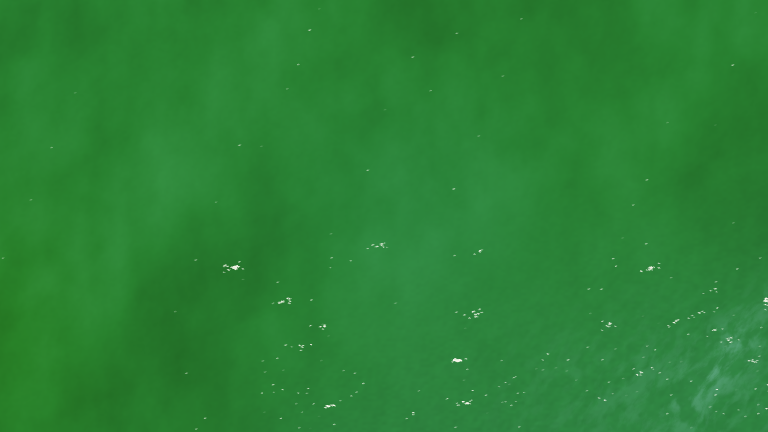
Reproduce this texture procedurally as a Shadertoy shader.

```glsl
// Murky green sea from above, with soft mottling, sparse sun glints and a wisp of foam
const vec3 DEEP = vec3(0.138, 0.445, 0.160);
const vec3 GREEN = vec3(0.158, 0.508, 0.192);
const vec3 PALE = vec3(0.195, 0.552, 0.245);
const vec3 TEAL = vec3(0.185, 0.512, 0.270);
const vec3 FOAM = vec3(0.34, 0.63, 0.47);
const vec3 GLINT = vec3(1.0, 0.98, 0.95);
const float MOTTLE = 0.62;
const float TONE_GAIN = 2.2;
const float RIPPLE = 0.035;
const float CLUSTER_CELL = 0.075;
const float SPECK_CELL = 0.026;
const int FLECKS = 12;

float hash(vec2 p) {
    return fract(sin(dot(p, vec2(127.1, 311.7))) * 43758.5453);
}

vec2 hash2(vec2 p) {
    return vec2(hash(p), hash(p + 37.3));
}

float noise(vec2 p) {
    vec2 i = floor(p), f = fract(p);
    f = f * f * (3.0 - 2.0 * f);
    return mix(mix(hash(i), hash(i + vec2(1, 0)), f.x),
               mix(hash(i + vec2(0, 1)), hash(i + vec2(1, 1)), f.x), f.y);
}

float fbm(vec2 p) {
    float sum = 0.0, amp = 0.5;
    for (int i = 0; i < 5; i++) {
        sum += amp * noise(p);
        p = mat2(1.6, 1.2, -1.2, 1.6) * p + 5.7;
        amp *= 0.5;
    }
    return sum;
}

float blob(vec2 p, vec2 centre, vec2 size) {
    vec2 q = (p - centre) / size;
    return exp(-dot(q, q));
}

// Distance along and across a diagonal that rises to the right
vec2 slanted(vec2 p) {
    return vec2(0.6 * p.x + 0.8 * p.y, 0.8 * p.x - 0.6 * p.y);
}

// Water body: broad diagonal bands, mottling and a teal drift to the lower right
vec3 water(vec2 p) {
    vec2 s = slanted(p);
    float calm = 1.0 - 0.4 * smoothstep(0.5, 1.1, p.x) * (1.0 - smoothstep(0.3, 0.7, p.y));
    float tone = 0.40 * (fbm(s * vec2(2.0, 3.4) + 3.1) - 0.48);
    tone += MOTTLE * calm * (fbm(s * vec2(6.0, 9.0) + 1.7) - 0.48);
    tone += 0.45 * calm * (fbm(p * vec2(18.0, 12.0)) - 0.48);
    tone += 0.20 * (noise(p * vec2(22.0, 4.0)) - 0.5) * calm;
    tone += 0.32 * blob(s, vec2(0.85, -0.03), vec2(0.42, 0.12));
    tone -= 0.40 * blob(s, vec2(0.46, 0.14), vec2(0.40, 0.10));
    tone -= 0.44 * blob(p, vec2(1.76, 0.58), vec2(0.17, 0.30));
    tone -= 0.24 * blob(p, vec2(1.32, 0.92), vec2(0.20, 0.13));
    tone -= 0.24 * blob(p, vec2(0.05, 0.95), vec2(0.25, 0.15));
    tone += 0.16 * blob(p, vec2(0.95, 0.48), vec2(0.32, 0.26));
    tone *= TONE_GAIN;
    vec3 col = mix(GREEN, DEEP, clamp(-tone, 0.0, 1.3));
    col = mix(col, PALE, clamp(tone, 0.0, 1.1));

    float drift = smoothstep(0.0, 0.85, 0.4 * p.x - 1.2 * p.y + 0.20 + 0.12 * fbm(p * 4.0));
    drift *= smoothstep(0.40, 0.80, p.x);
    col = mix(col, TEAL, 0.75 * drift);
    col.b += 0.025 * blob(p, vec2(0.95, 0.50), vec2(0.35, 0.28));
    col.b -= 0.035 * blob(p, vec2(0.0, 0.20), vec2(0.25, 0.35));

    // Fine surface ripples, stronger near the lower right
    float grain = noise(p * vec2(90.0, 150.0)) + noise(s * vec2(60.0, 110.0)) - 1.0;
    return col * (1.0 + RIPPLE * grain * (0.35 + drift));
}

// How likely the surface is to catch the sun
float sunlit(vec2 p) {
    float low = 1.0 - smoothstep(0.02, 0.60, p.y);
    float side = smoothstep(0.40, 0.70, p.x + 0.3 * (0.35 - p.y));
    float path = blob(p, vec2(0.72, 0.20), vec2(0.13, 0.24));
    float corner = blob(p, vec2(1.64, 0.14), vec2(0.26, 0.16));
    return side * (0.40 * low + 0.30 * path + 0.50 * corner) - 0.02;
}

// Soft-edged grain with a ragged outline
float fleck(vec2 d, float size, float tilt, float px) {
    d.y -= tilt * d.x;
    float ragged = 0.5 + noise(d / size * 1.4 + tilt * 40.0);
    float edge = length(d / vec2(1.7, 0.9)) - size * ragged;
    return 1.0 - smoothstep(-0.6 * px, 0.7 * px, edge);
}

// Clusters of bright flecks strung out sideways, thickest at the core
float glints(vec2 p, float px) {
    float light = 0.0;
    vec2 cell = floor(p / CLUSTER_CELL);
    for (int k = 0; k < 9; k++) {
        vec2 id = cell + vec2(k % 3 - 1, k / 3 - 1);
        vec2 centre = (id + hash2(id)) * CLUSTER_CELL;
        if (hash(id + 71.0) > sunlit(centre)) continue;
        float power = pow(hash(id + 19.0), 2.0);
        for (int i = 0; i < FLECKS; i++) {
            vec2 seed = id + float(i) * 13.7 + 5.0;
            if (hash(seed + 3.0) > 0.15 + 0.75 * power) continue;
            vec2 r = hash2(seed) + hash2(seed + 91.0) - 1.0;
            r *= abs(r.x) + 0.3;
            vec2 offset = vec2(r.x * 0.045, r.y * 0.018 + r.x * 0.012);
            float core = 1.0 - 0.7 * smoothstep(0.0, 0.02, length(offset));
            float size = mix(0.0010, 0.0040, power * core * hash(seed + 7.0));
            float shape = fleck(p - centre - offset, size, 0.5 * r.y, px);
            light = max(light, shape * mix(0.35, 1.0, max(core * power, hash(seed + 29.0))));
        }
    }
    return light;
}

// Lone faint specks between the clusters
float specks(vec2 p, float px) {
    vec2 id = floor(p / SPECK_CELL);
    vec2 centre = (id + 0.2 + 0.6 * hash2(id + 8.0)) * SPECK_CELL;
    float present = step(hash(id + 53.0), 0.26 * sunlit(centre) + 0.006);
    return present * 0.7 * hash(id + 2.0) * fleck(p - centre, 0.0013, 0.2, px);
}

// Wispy foam in the lower right corner
float foam(vec2 p) {
    vec2 s = slanted(p) + 0.03 * fbm(p * 12.0);
    float streaks = smoothstep(0.35, 0.75, fbm(s * vec2(26.0, 52.0)));
    float band = blob(s, slanted(vec2(1.70, 0.18)), vec2(0.17, 0.05));
    float haze = blob(p, vec2(1.62, 0.08), vec2(0.38, 0.17));
    return band * (0.12 + 0.60 * streaks) + 0.36 * haze * streaks;
}

void mainImage(out vec4 fragColor, in vec2 fragCoord) {
    vec2 p = fragCoord / iResolution.y;
    float px = 1.0 / iResolution.y;
    vec3 col = mix(water(p), FOAM, min(foam(p), 1.0));
    col = mix(col, GLINT, max(glints(p, px), specks(p, px)));
    fragColor = vec4(col, 1.0);
}
```
